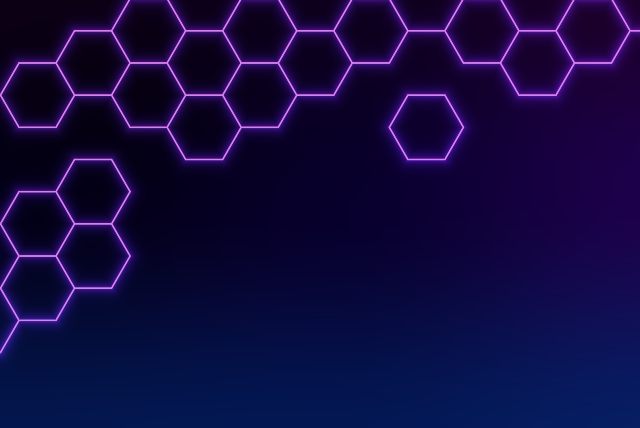
Write a Shadertoy shader that draws this background.

```glsl
// Neon hexagon outlines glowing over a dark violet-to-blue gradient.
// Cells of a flat-topped hexagonal lattice are switched on by simple rules,
// and the nearest lit outline gives both the crisp line and its halo.

const float ASPECT = 1.5;
const float RADIUS = 0.0868;                    // centre to corner
const float APOTHEM = RADIUS * 0.8660254;       // centre to side
const vec2 LATTICE_ORIGIN = vec2(0.0879, -0.0032);
const vec2 LATTICE_STEP = vec2(1.5 * RADIUS, APOTHEM);

const vec3 LINE_COLOR = vec3(0.87, 0.53, 0.92);
const vec3 HALO_COLOR = vec3(0.33, 0.09, 0.54);
const vec3 HAZE_COLOR = vec3(0.06, 0.02, 0.20);

// Signed distance to a flat-topped hexagon
float hexDistance(vec2 p, float apothem) {
    const vec2 mirror = vec2(-0.8660254, 0.5);
    float halfSide = apothem * 0.5773503;
    p = abs(p);
    p -= 2.0 * min(dot(mirror, p), 0.0) * mirror;
    p -= vec2(clamp(p.x, -halfSide, halfSide), apothem);
    return length(p) * sign(p.y);
}

// cell.x counts columns, cell.y counts half rows from the top
bool isLit(vec2 cell) {
    float c = cell.x;
    float diagonal = c + cell.y;
    float peaks = max(4.0 - abs(c - 3.0), 2.0 - abs(c - 9.0));
    float depth = max(peaks, 3.0 - 3.0 * abs(c));
    bool canopy = cell.y < depth + 0.5 && diagonal > 2.5;
    bool leftCluster = c < 1.5 && abs(diagonal - 8.0) < 1.5;
    bool loneCell = distance(cell, vec2(7.0, 4.0)) < 0.5;
    return canopy || leftCluster || loneCell;
}

// Distance to the closest lit outline, searching the adjacent cells
float outlineDistance(vec2 p) {
    vec2 grid = (p - LATTICE_ORIGIN) / LATTICE_STEP;
    float nearest = 1.0;
    for (int i = -1; i <= 1; i++) {
        float column = floor(grid.x + 0.5) + float(i);
        float parity = mod(column + 1.0, 2.0);
        float row = 2.0 * floor((grid.y - parity) * 0.5 + 0.5) + parity;
        for (int j = -1; j <= 1; j++) {
            vec2 cell = vec2(column, row + 2.0 * float(j));
            vec2 center = LATTICE_ORIGIN + cell * LATTICE_STEP;
            float d = abs(hexDistance(p - center, APOTHEM));
            if (isLit(cell)) nearest = min(nearest, d);
        }
    }
    return nearest;
}

// Smooth blend through three colours, the middle one lying at split
vec3 threeStop(vec3 first, vec3 middle, vec3 last, float split, float t) {
    vec3 lower = mix(first, middle, smoothstep(0.0, split, t));
    return mix(lower, last, smoothstep(split, 1.05, t));
}

float softSpot(vec2 p, vec2 center, vec2 size) {
    vec2 q = (p - center) / size;
    return exp(-dot(q, q));
}

// uv runs from the top left corner
vec3 backdrop(vec2 uv) {
    vec3 left = threeStop(vec3(0.05, 0.0, 0.09), vec3(0.01, 0.0, 0.10),
                          vec3(0.01, 0.09, 0.31), 0.47, uv.y);
    vec3 center = threeStop(vec3(0.05, 0.0, 0.115), vec3(0.03, 0.0, 0.18),
                            vec3(0.01, 0.095, 0.33), 0.49, uv.y);
    vec3 right = threeStop(vec3(0.11, 0.0, 0.17), vec3(0.115, 0.0, 0.29),
                           vec3(0.02, 0.12, 0.39), 0.43, uv.y);
    vec3 color = threeStop(left, center, right, 0.52, uv.x);
    return color * (1.0 - 0.4 * softSpot(uv, vec2(0.2, 0.27), vec2(0.25, 0.28)));
}

void mainImage(out vec4 fragColor, in vec2 fragCoord) {
    vec2 uv = fragCoord / iResolution.xy;
    uv.y = 1.0 - uv.y;
    float pixel = 1.0 / iResolution.y;

    // Outline, tight halo and wide haze
    float d = outlineDistance(uv * vec2(ASPECT, 1.0));
    float line = 1.0 - smoothstep(-0.5 * pixel, 0.5 * pixel, d - 0.0019);
    float halo = exp(-d / 0.0075);
    float haze = exp(-d * d / 0.0006);

    vec3 color = backdrop(uv);
    color += HAZE_COLOR * haze * 0.55 + HALO_COLOR * halo * 0.75;
    color = mix(color, LINE_COLOR, line * 0.95);
    fragColor = vec4(color, 1.0);
}
```
